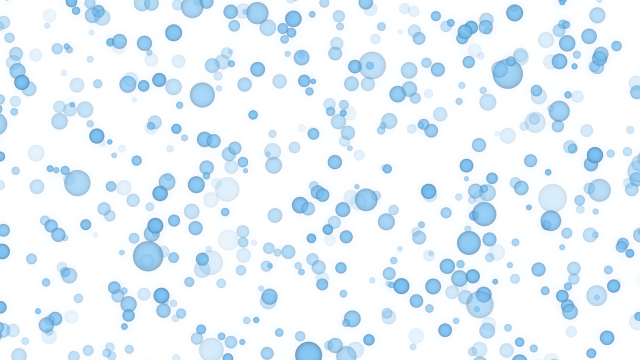
This pattern is drawn by a WebGL 2 fragment shader. Its source:

```glsl
#version 300 es
precision highp float;
// Translucent blue bubbles with dark rims and faint halos, scattered on white.

uniform vec2 u_resolution;
out vec4 fragColor;

const int LAYERS = 13;
const float CELL_SIZE = 0.22;
const float HALO_WIDTH = 0.03;

const vec3 PAPER = vec3(1.0);
const vec3 CORE_BLUE = vec3(0.45, 0.75, 0.96);
const vec3 RIM_BLUE = vec3(0.27, 0.44, 0.58);
const vec3 HALO_BLUE = vec3(0.62, 0.83, 1.0);

// Integer hash: four random values in 0..1 for a cell of a layer
uint scramble(uint x) {
    x = x * 747796405u + 2891336453u;
    x = ((x >> ((x >> 28u) + 4u)) ^ x) * 277803737u;
    return (x >> 22u) ^ x;
}

vec4 hash4(ivec3 key, uint seed) {
    uint a = scramble(uint(key.x) + scramble(uint(key.y) + scramble(uint(key.z) + seed)));
    uint b = scramble(a);
    uint c = scramble(b);
    uint d = scramble(c);
    return vec4(uvec4(a, b, c, d) >> 8u) / 16777216.0;
}

// Mostly small and medium sizes, with a few large ones
float bubbleRadius(float size, float rarity) {
    float usualRadius = mix(0.0065, 0.0235, size);
    float largeRadius = mix(0.028, 0.043, size * size);
    return rarity > 0.95 ? largeRadius : usualRadius;
}

// Blend one bubble and its halo over the colour below
vec3 drawBubble(vec3 below, float dist, float radius, float opacity, float pixel) {
    float fade = 1.0 - clamp((dist - radius) / HALO_WIDTH, 0.0, 1.0);
    vec3 color = mix(below, HALO_BLUE, 0.12 * opacity * fade * fade);

    float t = min(dist / radius, 1.0);
    vec3 body = mix(CORE_BLUE, RIM_BLUE, 0.25 * t * t + 0.65 * pow(t, 7.0));
    float cover = 1.0 - smoothstep(-0.75 * pixel, 0.75 * pixel, dist - radius);
    return mix(color, body, cover * opacity);
}

// Blend the bubbles of the four nearest cells of a jittered grid
vec3 drawLayer(vec3 below, vec2 point, int layer, float pixel) {
    vec2 shift = hash4(ivec3(layer, 0, 0), 71u).xy;
    vec2 grid = point / CELL_SIZE + shift + 8.0;
    ivec2 corner = ivec2(floor(grid - 0.5));
    vec3 color = below;
    for (int j = 0; j < 2; j++) {
        for (int i = 0; i < 2; i++) {
            ivec2 cell = corner + ivec2(i, j);
            vec4 place = hash4(ivec3(cell, layer), 11u);
            vec4 look = hash4(ivec3(cell, layer), 37u);
            float dist = length(grid - vec2(cell) - place.xy) * CELL_SIZE;
            float radius = bubbleRadius(place.z, place.w);
            float opacity = mix(0.12, 0.93, look.x);
            color = drawBubble(color, dist, radius, opacity, pixel);
        }
    }
    return color;
}

void main() {
    vec2 point = gl_FragCoord.xy / u_resolution.y;
    float pixel = 1.0 / u_resolution.y;
    vec3 color = PAPER;
    for (int layer = 0; layer < LAYERS; layer++) {
        color = drawLayer(color, point, layer, pixel);
    }
    fragColor = vec4(color, 1.0);
}
```
